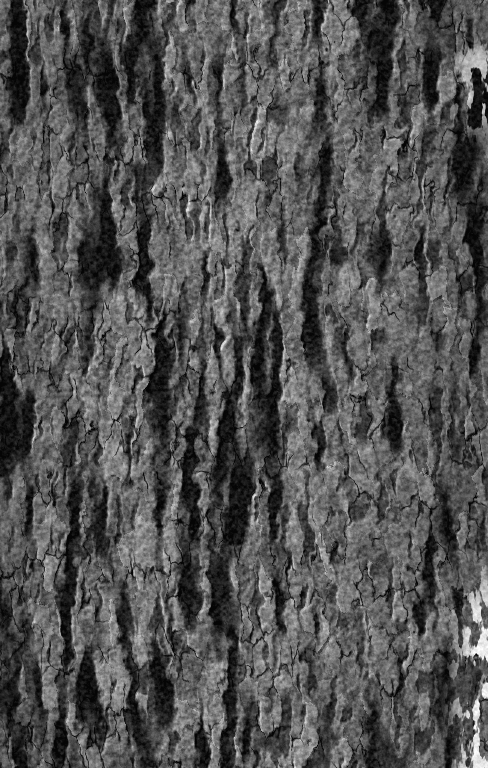
This texture is drawn by a Shadertoy shader. Its source:

```glsl
// Rugged grey tree bark: braided upright ridges, dark furrows and flaky plates.

const vec2  RIDGE_FREQ  = vec2(74.0, 9.0);   // ridge cells per canvas height
const vec2  SLIT_FREQ   = vec2(125.0, 27.0); // short splits inside the ridges
const vec2  PLATE_FREQ  = vec2(58.0, 23.0);  // flakes per canvas height
const vec2  STREAK_FREQ = vec2(230.0, 85.0);
const float GRAIN_FREQ  = 260.0;
const float LEAN        = 0.12;              // slant of the two crossing ridge sets
const float FURROW_LOW  = 0.24;
const float FURROW_HIGH = 0.53;
const float FURROW_TONE = 0.085;
const float RIDGE_TONE  = 0.455;
const vec2  LIGHT_STEP  = vec2(-0.0024, 0.0024);
const float RELIEF      = 0.25;
const float SUN_TONE    = 0.92;

float hash(vec2 p) {
    return fract(sin(dot(p, vec2(127.1, 311.7))) * 43758.5453);
}

float noise(vec2 p) {
    vec2 i = floor(p), f = fract(p);
    f = f * f * (3.0 - 2.0 * f);
    return mix(mix(hash(i), hash(i + vec2(1, 0)), f.x),
               mix(hash(i + vec2(0, 1)), hash(i + vec2(1, 1)), f.x), f.y);
}

float fbm(vec2 p) {
    float sum = 0.0, amp = 0.533;
    for (int i = 0; i < 4; i++) {
        sum += amp * noise(p);
        p = mat2(1.6, 1.2, -1.2, 1.6) * p + 7.3;
        amp *= 0.5;
    }
    return sum;
}

// Cellular flakes: x = gap to the nearest border, y = random tone of the flake
vec2 plates(vec2 p) {
    vec2 cell = floor(p);
    float nearest = 9.0, second = 9.0, tone = 0.0;
    for (int y = -1; y <= 1; y++)
    for (int x = -1; x <= 1; x++) {
        vec2 c = cell + vec2(x, y);
        vec2 site = c + vec2(hash(c), hash(c + 41.7));
        float d = length(site - p);
        if (d < nearest) {
            second = nearest;
            nearest = d;
            tone = hash(c + 93.1);
        } else {
            second = min(second, d);
        }
    }
    return vec2(second - nearest, tone);
}

// Bends the ridges gently and frays their outlines
vec2 warp(vec2 p) {
    float bend = 0.05 * (noise(p * vec2(5.0, 3.0)) - 0.5);
    vec2 fray = vec2(fbm(p * vec2(85.0, 55.0)), fbm(p * vec2(80.0, 60.0) + 19.0)) - 0.5;
    return p + vec2(bend, 0.0) + fray * vec2(0.018, 0.032);
}

// Two leaning sets of stretched noise cross into a braid, cut by short slits
float ridges(vec2 p) {
    float left  = noise(vec2(p.x + LEAN * p.y, p.y) * RIDGE_FREQ);
    float right = noise(vec2(p.x - LEAN * p.y, p.y) * RIDGE_FREQ + 31.0);
    float slit  = noise(vec2(p.x - 0.06 * p.y, p.y) * SLIT_FREQ + 57.0);
    float body = smoothstep(FURROW_LOW, FURROW_HIGH, 0.5 * (left + right));
    return body * mix(0.4, 1.0, smoothstep(0.10, 0.38, slit));
}

// Surface height, with ridge mask, flake tone and crack mask as a side result
float surface(vec2 p, out vec3 parts) {
    vec2 w = warp(p);
    vec2 plate = plates(w * PLATE_FREQ);
    float cracked = smoothstep(0.45, 0.75, noise(p * vec2(45.0, 40.0) + 5.0));
    float crack = mix(1.0, smoothstep(0.0, 0.16, plate.x), cracked);
    parts = vec3(ridges(w), plate.y, crack);
    float crumbs = fbm(p * GRAIN_FREQ * 0.5);
    return parts.x * (0.7 + 0.5 * plate.y) + 0.2 * crack + 1.1 * crumbs;
}

void mainImage(out vec4 fragColor, in vec2 fragCoord) {
    vec2 uv = fragCoord / iResolution.xy;
    vec2 p = fragCoord / iResolution.y;

    // Relief lit from the upper left
    vec3 parts, unused;
    float relief = surface(p, parts) - surface(p + LIGHT_STEP, unused);
    float ridge = parts.x, plateTone = parts.y, crack = parts.z;

    // Surface tone: flakes, upright streaks and fine grain
    float grain = fbm(p * GRAIN_FREQ) - 0.5;
    float streak = noise(warp(p) * STREAK_FREQ) - 0.5;
    float patches = fbm(p * vec2(40.0, 18.0) + 3.0) - 0.5;
    float top = RIDGE_TONE + 0.15 * (plateTone - 0.5) + 0.40 * grain
              + 0.15 * streak + 0.16 * patches;
    float deep = FURROW_TONE + 0.30 * grain;
    float tone = mix(deep, top, ridge) * mix(0.35, 1.0, crack);
    tone += RELIEF * relief * mix(0.4, 1.0, ridge);

    // The trunk turns away from the light at both sides
    float side = abs(uv.x - 0.47) * 2.0;
    tone *= 1.05 - 0.22 * side * side;

    // Sun flecks along the right rim
    float rim = smoothstep(0.89, 0.98, uv.x);
    float band = 1.0 - smoothstep(0.18, 0.32, uv.y)
               + 0.8 * smoothstep(0.80, 0.86, uv.y) * (1.0 - smoothstep(0.92, 0.97, uv.y));
    float fleck = smoothstep(0.53, 0.62, fbm(p * vec2(95.0, 40.0) + 11.0));
    tone = mix(tone, SUN_TONE + 0.3 * grain, rim * band * fleck);

    fragColor = vec4(vec3(clamp(tone, 0.02, 1.0)), 1.0);
}
```
